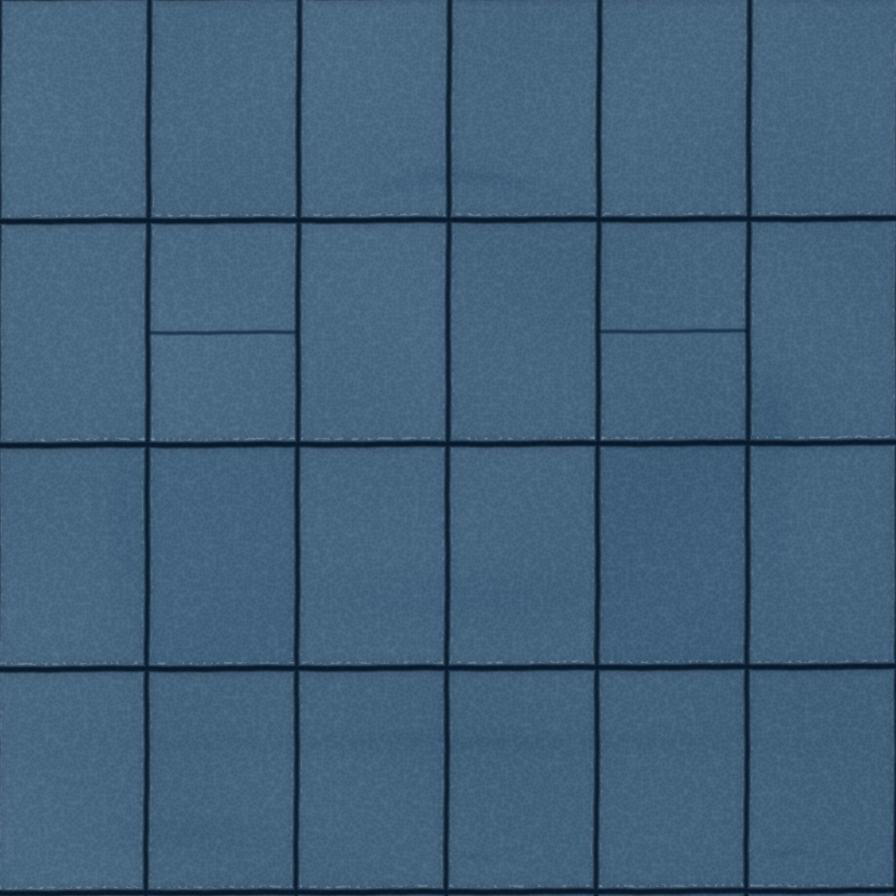
This texture is drawn by a WebGL 1 fragment shader. Its source:

```glsl
precision highp float;
uniform vec2 u_resolution;

float hash(vec2 p) {
  return fract(sin(dot(p, vec2(12.99, 78.23))) * 4375.85);
}

// Distance to the nearest scattered point, centred near zero
float cellular(vec2 p) {
  vec2 base = floor(p);
  float nearest = 2.0;
  for (int j = -1; j <= 1; j++) {
    for (int i = -1; i <= 1; i++) {
      vec2 cell = base + vec2(float(i), float(j));
      vec2 point = cell + vec2(hash(cell), hash(cell + 37.0));
      nearest = min(nearest, distance(p, point));
    }
  }
  return nearest - 0.47;
}

float smudge(vec2 p, vec2 center, vec2 size) {
  vec2 q = (p - center) / size;
  return exp(-dot(q, q));
}

// Soft-edged line coverage, widened to at least a pixel
float seam(float d, float core, float rim) {
  float px = 0.5 / u_resolution.y;
  return 1.0 - smoothstep(core - px, rim + px, abs(d));
}

void main() {
  vec2 uv = gl_FragCoord.xy / u_resolution;

  // Slightly tilted grid, six columns by four rows
  vec2 pitch = vec2(0.1675, 0.25);
  vec2 wobble = 0.0004 * sin(uv.yx * vec2(31.0, 37.0)) + 0.0002 * sin(uv.yx * 143.0);
  vec2 grid = (uv + wobble + vec2(0.0045 - 0.0035 * uv.y, -0.0045 - 0.003 * (uv.x - 0.5))) / pitch;
  vec2 tile = floor(grid);
  vec2 toSeam = (fract(grid + 0.5) - 0.5) * pitch;
  float sideColumn = 1.0 - step(0.1, abs(abs(tile.x - 2.5) - 1.5));

  // Painted panel with a diagonal fade and per-tile tint
  vec3 color = mix(vec3(0.262, 0.383, 0.482), vec3(0.295, 0.415, 0.515),
                   clamp(0.5 + 0.6 * (uv.y - uv.x), 0.0, 1.0));
  color += 0.012 * (hash(tile + 3.0) - 0.5);

  // Grain and broad mottling
  float grain = cellular(uv * 230.0);
  color += 0.055 * grain + 0.03 * cellular(uv * 95.0 + 11.0);
  color += 0.004 * (sin(uv.x * 17.0 + 2.0 * sin(uv.y * 9.0)) + sin(uv.y * 23.0 + sin(uv.x * 13.0)));

  // Darker side panels, stains and faint horizontal bands
  float stain = 0.35 * sideColumn * (1.0 - step(0.1, abs(tile.y - 1.0)));
  float arch = uv.y + 2.0 * (uv.x - 0.51) * (uv.x - 0.51);
  stain += 0.6 * smudge(vec2(uv.x, arch), vec2(0.51, 0.804), vec2(0.09, 0.009));
  stain += 0.5 * smudge(uv, vec2(0.86, 0.53), vec2(0.025, 0.05));
  stain += 0.35 * smudge(uv, vec2(0.86, 0.40), vec2(0.03, 0.09));
  stain += 0.4 * smudge(uv, vec2(0.145, 0.42), vec2(0.025, 0.14));
  stain += 0.4 * smudge(uv, vec2(0.51, 0.335), vec2(0.16, 0.035));
  stain += 0.3 * smudge(uv, vec2(0.50, 0.172), vec2(0.35, 0.011));
  stain += 0.3 * smudge(uv, vec2(0.20, 0.07), vec2(0.10, 0.02));
  stain += 0.5 * smudge(uv, vec2(0.53, 0.043), vec2(0.02, 0.005));
  stain += 0.5 * smudge(uv, vec2(0.88, 0.048), vec2(0.03, 0.004));
  color -= vec3(0.055, 0.045, 0.030) * stain;

  // Pale chipped paint along tile edges
  float chips = smoothstep(0.0, 0.3, cellular(uv * 170.0 + 5.0) + 0.12);
  float lip = seam(toSeam.y - 0.0062, 0.0004, 0.0022) + 0.45 * seam(abs(toSeam.x) - 0.0052, 0.0003, 0.0018);
  color += vec3(0.14, 0.13, 0.11) * lip * chips;

  // Shadow around the seams
  float shade = max(seam(toSeam.x, 0.001, 0.012), seam(toSeam.y, 0.001, 0.014));
  color *= 1.0 - 0.09 * shade;

  // Thin mid-height seam in two upper tiles
  float split = sideColumn * (1.0 - step(0.1, abs(tile.y - 2.0)));
  float toSplit = (fract(grid.y) - 0.5) * pitch.y;
  color = mix(color, vec3(0.08, 0.18, 0.27), 0.85 * split * seam(toSplit, 0.0006, 0.0034));

  // Main seams
  float vertical = 0.92 * seam(toSeam.x, 0.0010, 0.0044);
  float horizontal = seam(toSeam.y, 0.0016, 0.0050);
  vec3 gap = vec3(0.03, 0.10, 0.17) + 0.025 * grain;
  color = mix(color, gap, max(vertical, horizontal));

  gl_FragColor = vec4(color, 1.0);
}
```
